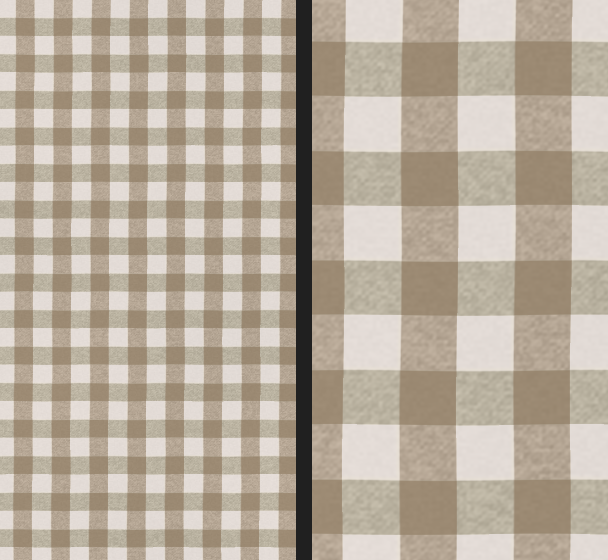
Left: the whole. Right: its middle third, enlarged.
Reproduce this pattern procedurally as a WebGL 2 fragment shader.

```glsl
#version 300 es
precision highp float;
// Woven gingham check in taupe and off-white, with speckled half-tone squares.
uniform vec2 u_resolution;
out vec4 fragColor;

float hash(vec2 p) {
  p = fract(p * vec2(0.1031, 0.1137));
  p += dot(p, p.yx + 33.33);
  return fract((p.x + p.y) * p.x * 37.0);
}

// Smoothly blended cellular values, from 0 to 1.
float threadNoise(vec2 p) {
  vec2 cell = floor(p), f = fract(p);
  f *= f * (3.0 - 2.0 * f);
  return mix(mix(hash(cell), hash(cell + vec2(1, 0)), f.x),
             mix(hash(cell + vec2(0, 1)), hash(cell + 1.0), f.x), f.y);
}

// Distance to the nearest stripe edge, positive inside the dark half of a repeat.
float stripe(float t) {
  return 0.25 - abs(fract(t) - 0.75);
}

float coverage(float d, float blur) {
  return smoothstep(-blur, blur, d);
}

void main() {
  vec2 uv = gl_FragCoord.xy / u_resolution;
  uv.y = 1.0 - uv.y;

  // Repeats across and down; the cloth leans slightly to the left.
  vec2 repeats = vec2(7.81, 15.33);
  vec2 q = uv * repeats + vec2(0.077 + 0.077 * uv.y, 0.011);
  vec2 blur = 0.8 * repeats / u_resolution + 0.004;

  // Hand-loom wobble of the stripe edges.
  q += 0.006 * vec2(sin(q.y * 2.3 + sin(q.x * 1.7)), sin(q.x * 2.9 + sin(q.y * 1.3)));

  vec2 edge = vec2(stripe(q.x), stripe(q.y));
  float warp = coverage(edge.x, blur.x);
  float weft = coverage(edge.y, blur.y);

  vec3 white = vec3(0.89, 0.86, 0.84);
  vec3 warpTan = vec3(0.71, 0.65, 0.58);
  vec3 weftSage = vec3(0.73, 0.70, 0.63);
  vec3 taupe = vec3(0.61, 0.54, 0.45);
  vec3 color = mix(mix(white, warpTan, warp), mix(weftSage, taupe, weft * warp), weft);

  // Pale cream threads bordering the white squares.
  vec2 rim = 1.0 - smoothstep(vec2(0.0), vec2(0.045), abs(edge));
  float light = (1.0 - warp) * (1.0 - weft);
  color = mix(color, vec3(0.91, 0.88, 0.83), 0.7 * light * max(rim.x, rim.y));

  // Thread grain is strongest where light and dark yarns cross.
  float mixedYarn = abs(warp - weft);
  float grain = threadNoise(q * 30.0) + 0.6 * threadNoise(q * vec2(13.0, 34.0) + 71.0) - 0.8;
  float twill = sin((q.x + q.y) * 88.0 + 2.0 * threadNoise(q * 6.0));
  color += grain * mix(0.018, 0.07, mixedYarn) + 0.008 * twill * mixedYarn;

  // Slow changes of dye between repeats.
  float fade = sin(q.x * 0.9 + sin(q.y * 0.6)) + sin(q.y * 0.8 - q.x * 0.4);
  color += 0.004 * fade * vec3(1.0, 0.8, 0.7);

  fragColor = vec4(clamp(color, 0.0, 1.0), 1.0);
}
```
